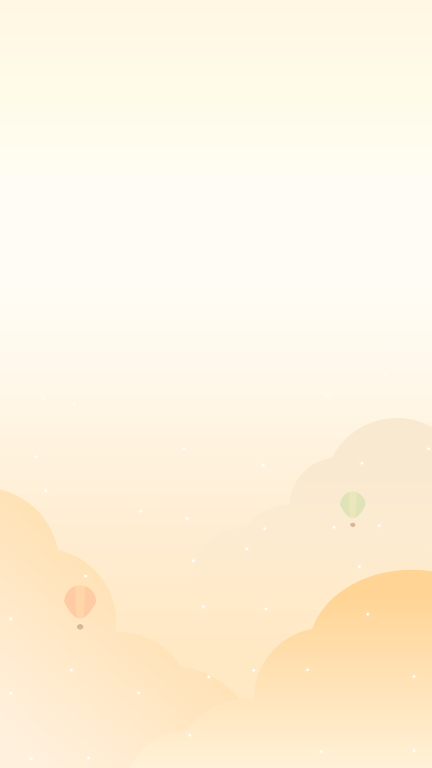
Give the GLSL for this background, as a WebGL 1 fragment shader.

```glsl
precision highp float;
// Pale dawn sky with soft round clouds, two hot-air balloons and tiny sparkles.
uniform vec2 u_resolution;

// The canvas spans 9 by 16 units.
const vec2 CANVAS = vec2(9.0, 16.0);

const vec3 SKY_TOP = vec3(1.0, 0.970, 0.890);
const vec3 SKY_LEMON = vec3(1.0, 0.984, 0.912);
const vec3 SKY_IVORY = vec3(1.0, 0.990, 0.962);
const vec3 SKY_CREAM = vec3(1.0, 0.980, 0.935);
const vec3 SKY_PEACH = vec3(1.0, 0.930, 0.825);
const vec3 SKY_BASE = vec3(1.0, 0.910, 0.768);

const vec3 FAR_CLOUD = vec3(0.978, 0.915, 0.815);
const vec3 LEFT_WARM = vec3(1.0, 0.888, 0.715);
const vec3 LEFT_PALE = vec3(1.0, 0.942, 0.868);
const vec3 FRONT_WARM = vec3(1.0, 0.832, 0.585);
const vec3 FRONT_PALE = vec3(1.0, 0.945, 0.845);

const vec3 CORAL = vec3(1.0, 0.795, 0.645);
const vec3 CORAL_LIGHT = vec3(1.0, 0.840, 0.665);
const vec3 GREEN = vec3(0.875, 0.895, 0.720);
const vec3 GREEN_LIGHT = vec3(0.920, 0.905, 0.735);
const vec3 BASKET = vec3(0.835, 0.720, 0.590);

const float SPARKLE_CELL = 1.2;
const float SPARKLE_RADIUS = 0.026;
const float SPARKLE_CHANCE = 0.55;

float pixelSize;

float ramp(float a, float b, float x) {
  return clamp((x - a) / (b - a), 0.0, 1.0);
}

float fill(float d) {
  return clamp(0.5 - d / pixelSize, 0.0, 1.0);
}

float hash(vec2 p) {
  return fract(sin(dot(p, vec2(41.3, 289.1))) * 4375.85);
}

// Distance to a dome whose sides continue straight down.
float dome(vec2 p, vec2 center, vec2 radius) {
  vec2 q = p - center;
  q.y = max(q.y, 0.0);
  return (length(q / radius) - 1.0) * min(radius.x, radius.y);
}

float lobe(vec2 p, float x, float y, float r) {
  return dome(p, vec2(x, y), vec2(r));
}

vec3 sky(float y) {
  vec3 c = mix(SKY_BASE, SKY_PEACH, ramp(2.5, 5.0, y));
  c = mix(c, SKY_CREAM, ramp(5.0, 8.8, y));
  c = mix(c, SKY_IVORY, ramp(8.8, 10.2, y));
  c = mix(c, SKY_LEMON, ramp(12.0, 14.0, y));
  return mix(c, SKY_TOP, ramp(14.2, 15.8, y));
}

float farCloud(vec2 p) {
  float d = dome(p, vec2(8.27, 5.79), vec2(1.52, 1.50));
  d = min(d, lobe(p, 7.08, 5.42, 1.06));
  d = min(d, lobe(p, 6.04, 4.33, 1.15));
  return min(d, lobe(p, 5.06, 3.96, 1.04));
}

float leftCloud(vec2 p) {
  float d = lobe(p, -0.38, 4.23, 1.62);
  d = min(d, lobe(p, 0.88, 3.04, 1.54));
  d = min(d, lobe(p, 2.46, 1.31, 1.53));
  return min(d, lobe(p, 3.58, 0.33, 1.79));
}

float frontCloud(vec2 p) {
  float d = dome(p, vec2(8.58, 2.46), vec2(2.15, 1.67));
  d = min(d, lobe(p, 6.77, 1.44, 1.48));
  d = min(d, lobe(p, 5.15, -0.10, 1.54));
  return min(d, lobe(p, 3.88, -0.52, 1.29));
}

// Tapered envelope with a lighter central panel, and a basket below.
vec3 balloon(vec3 base, vec2 p, vec2 center, float size, vec3 tint, vec3 light) {
  vec2 q = (p - center) / size;
  float taper = 1.0 + 0.45 * max(-q.y, 0.0);
  float envelope = (length(vec2(q.x * taper, q.y * 0.96)) - 1.0) * size;
  float panel = 1.0 - smoothstep(0.22, 0.36, abs(q.x * taper));
  base = mix(base, mix(tint, light, panel), fill(envelope));
  float basket = (length((q + vec2(0.0, 1.56)) * vec2(1.0, 1.2)) - 0.2) * size;
  return mix(base, BASKET, fill(basket));
}

// One randomly placed dot in some of the grid cells.
float sparkles(vec2 p) {
  vec2 id = floor(p / SPARKLE_CELL);
  vec2 offset = 0.15 + 0.7 * vec2(hash(id + 3.7), hash(id + 8.2));
  float d = length(p - (id + offset) * SPARKLE_CELL);
  float lit = step(hash(id), SPARKLE_CHANCE) * (1.0 - ramp(6.5, 9.5, p.y));
  return lit * (0.85 * fill(d - SPARKLE_RADIUS) + 0.15 * exp(-d * d * 300.0));
}

void main() {
  vec2 p = gl_FragCoord.xy / u_resolution * CANVAS;
  pixelSize = CANVAS.y / u_resolution.y;

  vec3 color = sky(p.y);
  color = mix(color, FAR_CLOUD, fill(farCloud(p)) * ramp(3.7, 6.0, p.y));

  // Near clouds, each fading towards its base
  float leftShade = ramp(0.6, 4.4, dot(p, vec2(0.65, 0.75)));
  color = mix(color, mix(LEFT_PALE, LEFT_WARM, leftShade), fill(leftCloud(p)));
  color = mix(color, mix(FRONT_PALE, FRONT_WARM, ramp(0.0, 3.6, p.y)), fill(frontCloud(p)));

  color = balloon(color, p, vec2(1.67, 3.46), 0.333, CORAL, CORAL_LIGHT);
  color = balloon(color, p, vec2(7.35, 5.48), 0.265, GREEN, GREEN_LIGHT);
  color = mix(color, vec3(1.0), sparkles(p));
  gl_FragColor = vec4(color, 1.0);
}
```
